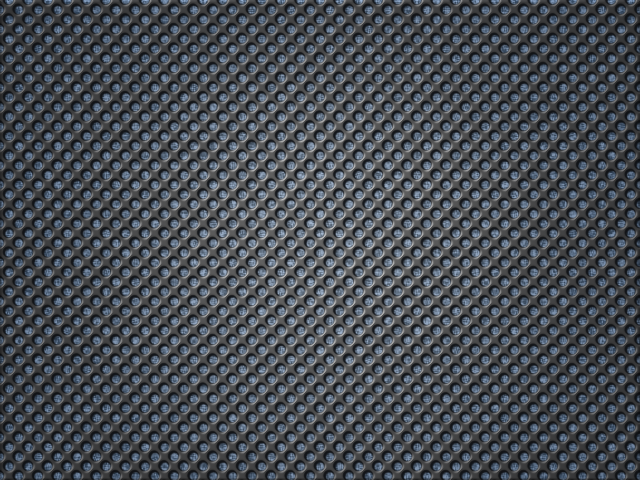
This pattern is drawn by a WebGL 2 fragment shader. Its source:

```glsl
#version 300 es
precision highp float;
// Dark perforated metal plate over woven blue cloth, lit softly from the middle.
// Round holes sit on a staggered lattice; each has a shadowed upper-left wall
// and a bright lower-right rim. Thread noise gives every hole its own weave.

#define REPEATS_DOWN 24.7
#define LATTICE_SHIFT vec2(0.01, 0.335)
#define HOLE_RADIUS 0.278
#define CLOTH_RADIUS 0.218
#define CLOTH_OFFSET vec2(0.042, -0.042)
#define RIM_WIDTH 0.070
#define GLOW_FALLOFF 4.8
#define PLATE_DARK vec3(0.205, 0.207, 0.212)
#define PLATE_LIGHT vec3(0.395, 0.395, 0.395)
#define WELL_COLOR vec3(0.070, 0.080, 0.096)
#define CLOTH_DARK vec3(0.20, 0.275, 0.365)
#define CLOTH_LIGHT vec3(0.41, 0.495, 0.605)

uniform vec2 u_resolution;
out vec4 outColor;

float hash(vec2 p) {
    return fract(sin(dot(p, vec2(127.1, 311.7))) * 43758.5453);
}

float noise(vec2 p) {
    vec2 i = floor(p);
    vec2 f = fract(p);
    f = f * f * (3.0 - 2.0 * f);
    return mix(mix(hash(i), hash(i + vec2(1, 0)), f.x),
               mix(hash(i + vec2(0, 1)), hash(i + vec2(1, 1)), f.x), f.y);
}

// Vector from the nearest hole centre on the staggered lattice.
vec2 nearestHole(vec2 p) {
    vec2 a = fract(p + 0.5) - 0.5;
    vec2 b = fract(p) - 0.5;
    return dot(a, a) < dot(b, b) ? a : b;
}

// Crossed threads with uneven brightness.
float weave(vec2 p) {
    float across = noise(p * vec2(7.0, 21.0));
    float along = noise(p * vec2(21.0, 7.0) + 37.0);
    float blotch = noise(p * 6.0 + 91.0);
    return clamp(0.55 + 1.1 * (across + along - 1.0) + 0.4 * (blotch - 0.5), -0.1, 1.2);
}

void main() {
    vec2 centred = (gl_FragCoord.xy - 0.5 * u_resolution) / u_resolution.y;
    float glow = exp(-GLOW_FALLOFF * dot(centred, centred));
    float soft = 0.9 * REPEATS_DOWN / u_resolution.y;

    // Lattice units: one unit is one repeat. The hole lies up-left of its cloth.
    vec2 p = centred * REPEATS_DOWN - LATTICE_SHIFT + CLOTH_OFFSET;
    vec2 q = nearestHole(p);
    float r = length(q);
    float facing = dot(q / max(r, 1e-4), vec2(0.7071, -0.7071));

    // Plate with a shaded upper-left lip and a broad lit lower-right rim.
    vec3 color = mix(PLATE_DARK, PLATE_LIGHT, glow);
    float lip = exp(-max(r - HOLE_RADIUS, 0.0) / 0.04);
    color *= 1.0 - 0.45 * lip * smoothstep(0.2, -0.7, facing);
    float band = (r - HOLE_RADIUS - 0.25 * RIM_WIDTH) / RIM_WIDTH;
    float rim = exp(-band * band) * smoothstep(0.25, 0.95, facing);
    vec3 rimLight = vec3(rim * mix(0.24, 0.42, glow));
    color += rimLight;

    // Cloth seen at the bottom of the dark well.
    vec3 cloth = mix(CLOTH_DARK, CLOTH_LIGHT, weave(p));
    cloth = mix(cloth * 0.96, cloth * 1.1 + vec3(0.14, 0.115, 0.08), glow);
    float clothEdge = length(q - CLOTH_OFFSET);
    float shade = smoothstep(-0.20, 0.04, dot(q, vec2(0.7071, -0.7071)));
    cloth *= mix(0.62, 1.0, shade);
    float clothMask = 1.0 - smoothstep(CLOTH_RADIUS - soft - 0.02, CLOTH_RADIUS + soft, clothEdge);
    vec3 well = mix(WELL_COLOR * mix(0.9, 1.2, glow), cloth, clothMask);
    float holeMask = 1.0 - smoothstep(HOLE_RADIUS - soft, HOLE_RADIUS + soft, r);
    color = mix(color, well + 0.2 * rimLight, holeMask);

    // Narrow bevel around the sheet: light on top, dark elsewhere.
    vec2 border = 0.5 * u_resolution / u_resolution.y - abs(centred);
    float edge = 1.0 - smoothstep(0.001, 0.006, min(border.x, border.y));
    float topEdge = step(border.y, border.x) * step(0.0, centred.y);
    color *= 1.0 + edge * mix(-0.3, 0.25, topEdge);

    outColor = vec4(color, 1.0);
}
```
